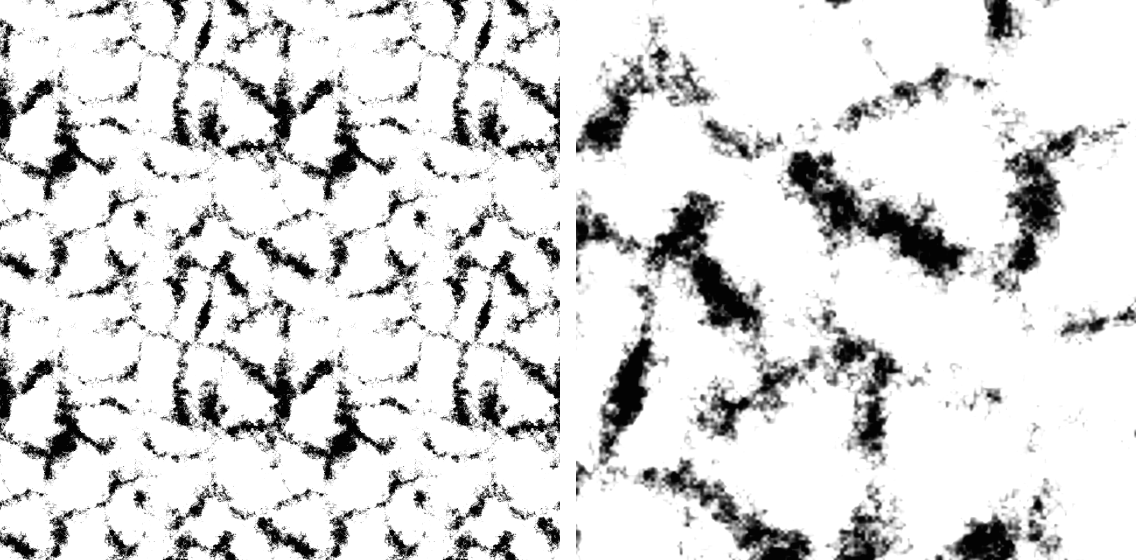
Left: the whole. Right: its middle third, enlarged.
Reproduce this texture procedurally as a Shadertoy shader.

```glsl
// Ragged black veins on white: a wrapping tile repeated two by two.
// Warped Voronoi borders give the network, coarse noise breaks it into
// pieces, and fine fractal noise frays the edges into grainy specks.

const float REPEATS = 2.0;        // tiles across and down
const float CELLS = 5.0;          // Voronoi cells per tile side
const float BEND = 0.035;         // broad curving of the veins, in tiles
const float WIGGLE = 0.016;       // tight curving of the veins, in tiles
const float HALF_WIDTH = 0.007;   // mean vein half width, in tiles
const float MAX_WIDTH = 0.019;    // largest vein half width, in tiles
const float WIDTH_RANGE = 0.030;  // swelling and gaps along veins
const float FRAY = 0.021;         // roughness of the edges
const float SOFTNESS = 0.018;     // grey transition of the edges
const vec3 PAPER = vec3(1.0);
const vec3 INK = vec3(0.01);

// Integer hash of a lattice cell, wrapped every "period" cells
vec2 hash2(vec2 cell, float period, uint seed) {
    uvec2 v = uvec2(mod(cell, period)) + uvec2(seed, seed * 7u);
    v = v * 1664525u + 1013904223u;
    v.x += v.y * 1664525u;
    v.y += v.x * 1664525u;
    v ^= v >> 16u;
    v.x += v.y * 1664525u;
    v.y += v.x * 1664525u;
    v ^= v >> 16u;
    return vec2(v & 65535u) / 65535.0;
}

// Wrapping value noise, two channels from -1 to 1
vec2 noise2(vec2 tilePos, float period, uint seed) {
    vec2 p = tilePos * period;
    vec2 i = floor(p);
    vec2 f = p - i;
    f = f * f * (3.0 - 2.0 * f);
    vec2 low = mix(hash2(i, period, seed),
                   hash2(i + vec2(1, 0), period, seed), f.x);
    vec2 high = mix(hash2(i + vec2(0, 1), period, seed),
                    hash2(i + vec2(1, 1), period, seed), f.x);
    return 2.0 * mix(low, high, f.y) - 1.0;
}

// Fractal sum with strong fine octaves
float grain(vec2 tilePos, uint seed) {
    float sum = 0.0, amplitude = 1.0, period = 15.0;
    for (int octave = 0; octave < 5; octave++) {
        sum += amplitude * noise2(tilePos, period, seed + uint(octave)).x;
        amplitude *= 0.85;
        period *= 2.0;
    }
    return sum;
}

// Distance to the nearest Voronoi border, in tiles
float borderDistance(vec2 tilePos, float period, uint seed) {
    vec2 p = tilePos * period;
    vec2 i = floor(p);
    vec2 f = p - i;
    vec2 nearest = vec2(0.0), nearestCell = vec2(0.0);
    float best = 1e3;
    for (int y = -1; y <= 1; y++)
    for (int x = -1; x <= 1; x++) {
        vec2 cell = vec2(x, y);
        vec2 toSite = cell + hash2(i + cell, period, seed) - f;
        float d = dot(toSite, toSite);
        if (d < best) {
            best = d;
            nearest = toSite;
            nearestCell = cell;
        }
    }
    float border = 1e3;
    for (int y = -2; y <= 2; y++)
    for (int x = -2; x <= 2; x++) {
        vec2 cell = nearestCell + vec2(x, y);
        vec2 toSite = cell + hash2(i + cell, period, seed) - f;
        vec2 gap = toSite - nearest;
        if (dot(gap, gap) > 1e-5)
            border = min(border, dot(0.5 * (toSite + nearest), normalize(gap)));
    }
    return border / period;
}

void mainImage(out vec4 fragColor, in vec2 fragCoord) {
    vec2 tilePos = fract(fragCoord / iResolution.xy * REPEATS);

    // Curved vein network with uneven width and gaps
    vec2 bent = tilePos + BEND * noise2(tilePos, 6.0, 11u)
                        + WIGGLE * noise2(tilePos, 13.0, 17u);
    float swell = WIDTH_RANGE * noise2(tilePos, 9.0, 23u).x;
    float width = min(HALF_WIDTH + swell, MAX_WIDTH);
    float vein = width - borderDistance(bent, CELLS, 5u);

    // Frayed, grainy edges
    float level = vein + FRAY * grain(tilePos, 41u);
    float cover = smoothstep(-SOFTNESS, SOFTNESS, level);
    fragColor = vec4(mix(PAPER, INK, cover), 1.0);
}
```
